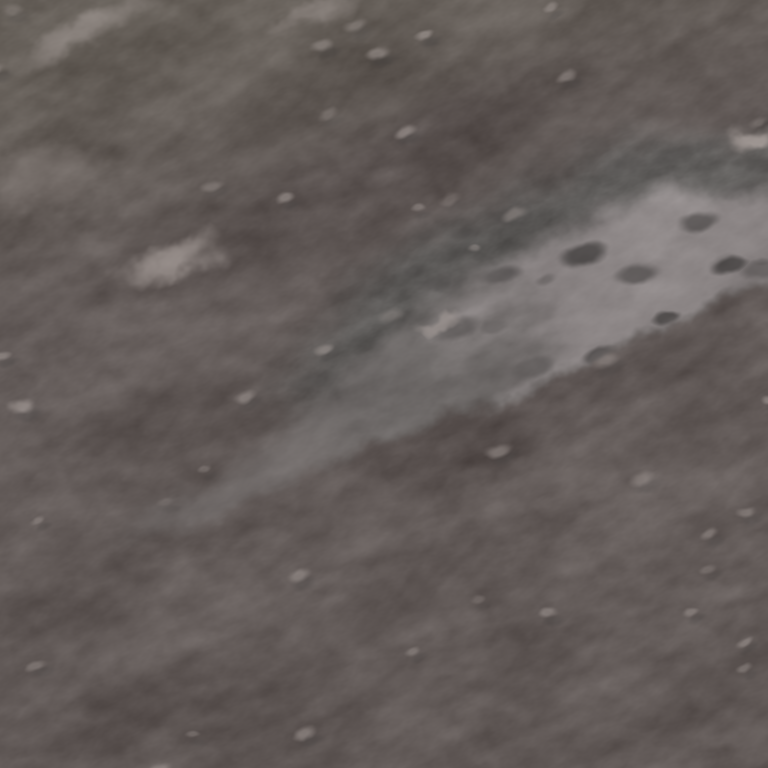
Give the GLSL for this texture, as a Shadertoy shader.

```glsl
// Weathered brown ground crossed by a pale, pitted streak that widens to the right.
// Gradient noise stretched along the slope gives the soil and its soft relief;
// noisy bands, ellipses and jittered cells add the streak, patches, pits and chips.

const float SLOPE = 0.42;
const vec2 STREAK_ORIGIN = vec2(0.80, 0.62);
const vec3 SOIL = vec3(0.386, 0.355, 0.346);
const vec3 DARK_SOIL = vec3(0.315, 0.283, 0.275);
const vec3 OLIVE_SOIL = vec3(0.385, 0.360, 0.335);
const vec3 GREY_SOIL = vec3(0.350, 0.345, 0.338);
const vec3 STREAK_MID = vec3(0.455, 0.435, 0.430);
const vec3 STREAK_PALE = vec3(0.555, 0.530, 0.530);
const vec3 PIT = vec3(0.270, 0.258, 0.255);
const vec3 CHIP = vec3(0.640, 0.605, 0.590);

vec2 hash2(vec2 p) {
    vec3 h = fract(p.xyx * vec3(0.1031, 0.1030, 0.0973));
    h += dot(h, h.yzx + 33.33);
    return fract((h.xx + h.yz) * h.zy);
}

vec2 rotate(vec2 p, float angle) {
    float c = cos(angle), s = sin(angle);
    return vec2(c * p.x + s * p.y, c * p.y - s * p.x);
}

float cornerRamp(vec2 cell, vec2 corner, vec2 f) {
    float angle = 6.2832 * hash2(cell + corner).x;
    return dot(vec2(cos(angle), sin(angle)), f - corner);
}

float gradientNoise(vec2 p) {
    vec2 cell = floor(p), f = fract(p);
    vec2 u = f * f * f * (f * (f * 6.0 - 15.0) + 10.0);
    float low = mix(cornerRamp(cell, vec2(0, 0), f), cornerRamp(cell, vec2(1, 0), f), u.x);
    float high = mix(cornerRamp(cell, vec2(0, 1), f), cornerRamp(cell, vec2(1, 1), f), u.x);
    return mix(low, high, u.y);
}

float fbm(vec2 p, int octaves) {
    float sum = 0.0, amplitude = 0.6;
    for (int i = 0; i < octaves; i++) {
        sum += amplitude * gradientNoise(p);
        p = rotate(p, 0.35) * 2.03 + 17.3;
        amplitude *= 0.52;
    }
    return sum;
}

// Soft ellipse: 1 at the centre, 0 at the rim.
float patchMask(vec2 p, vec2 centre, vec2 radii, float angle) {
    return 1.0 - smoothstep(0.2, 1.0, length(rotate(p - centre, angle) / radii));
}

// Jittered ellipses, one per cell; radii are in cell units.
float scatter(vec2 p, float density, vec2 radii, float softness) {
    vec2 home = floor(p);
    float cover = 0.0;
    for (int y = -1; y <= 1; y++)
    for (int x = -1; x <= 1; x++) {
        vec2 cell = home + vec2(x, y);
        vec2 place = hash2(cell + 41.0), kind = hash2(cell + 113.0);
        vec2 offset = p - cell - 0.2 - 0.6 * place;
        float reach = length(offset / (radii * mix(0.6, 1.15, kind.y)));
        float spot = 1.0 - smoothstep(1.0 - softness, 1.0 + softness, reach);
        cover = max(cover, spot * step(kind.x, density) * mix(0.5, 1.0, place.x));
    }
    return cover;
}

// Light minus shade of a noise surface lit from above.
float relief(vec2 p, vec2 lightStep) {
    return fbm(p, 4) - fbm(p + lightStep, 4);
}

void mainImage(out vec4 fragColor, in vec2 fragCoord) {
    vec2 p = fragCoord / iResolution.xy;
    vec2 warp = vec2(fbm(p * 13.0, 4), fbm(p * 13.0 + 50.0, 4));
    vec2 wp = p + 0.045 * warp;
    vec2 flow = rotate(p - STREAK_ORIGIN, SLOPE);
    vec2 wflow = flow + vec2(0.06, 0.035) * warp;
    float broad = fbm(flow * vec2(4.0, 9.0) + 8.0, 4);
    float fine = fbm(flow * vec2(22.0, 38.0) + 3.0, 4);

    // Soil: olive upper left, darker diagonals, fine relief
    vec3 color = mix(SOIL, OLIVE_SOIL, smoothstep(0.55, 0.95, p.y - 0.25 * p.x));
    float shadow = 0.75 * patchMask(wp, vec2(0.52, 0.79), vec2(0.40, 0.085), 0.44);
    shadow = max(shadow, 0.75 * patchMask(wp, vec2(0.64, 0.44), vec2(0.34, 0.075), 0.38));
    shadow = max(shadow, 0.55 * patchMask(wp, vec2(0.17, 0.07), vec2(0.17, 0.06), 0.45));
    color = mix(color, DARK_SOIL, shadow);
    color += 0.12 * broad + 0.05 * fine;

    // Pale streak with a grey, rough margin above it
    float bottom = mix(-0.055, -0.072, smoothstep(-0.4, -0.1, flow.x));
    float top = mix(-0.01, 0.10, smoothstep(-0.6, -0.15, flow.x))
              - 0.06 * smoothstep(0.10, 0.24, flow.x);
    float aboveBottom = smoothstep(bottom - 0.008, bottom + 0.014, wflow.y);
    float margin = aboveBottom * smoothstep(-0.52, -0.32, wflow.x)
                 * (1.0 - smoothstep(top + 0.03, top + 0.11, wflow.y));
    color = mix(color, GREY_SOIL + 0.14 * broad + 0.10 * fine, 0.85 * margin);
    float streak = aboveBottom * (1.0 - smoothstep(top - 0.025, top + 0.02, wflow.y))
                 * smoothstep(-0.76, -0.60, wflow.x);
    float paleness = smoothstep(-0.24, -0.08, wflow.x + 0.25 * broad);
    vec3 streakColor = mix(STREAK_MID, STREAK_PALE, paleness) + 0.11 * broad + 0.05 * fine;
    color = mix(color, streakColor, streak * mix(0.72, 0.96, paleness));

    // Pits in the streak and dark gaps in its margin
    vec2 pitSpace = rotate(p, 0.22) + 0.012 * warp;
    float pits = scatter(pitSpace * vec2(11.0, 15.0), 0.72, vec2(0.27, 0.17), 0.42);
    color = mix(color, PIT, 0.85 * pits * streak * paleness);
    float gaps = scatter(pitSpace * vec2(17.0, 26.0) + 7.0, 0.5, vec2(0.42, 0.25), 0.6);
    color = mix(color, PIT, 0.45 * gaps * margin * (1.0 - streak));

    // Pale patches of bare ground
    float bare = 0.75 * patchMask(wp, vec2(0.22, 0.66), vec2(0.085, 0.028), 0.30);
    bare = max(bare, 0.50 * patchMask(wp, vec2(0.11, 0.955), vec2(0.13, 0.025), 0.42));
    bare = max(bare, 0.45 * patchMask(wp, vec2(0.41, 0.98), vec2(0.08, 0.025), 0.45));
    bare = max(bare, 0.35 * patchMask(wp, vec2(0.05, 0.77), vec2(0.13, 0.05), 0.15));
    bare = max(bare, 0.85 * patchMask(wp, vec2(0.98, 0.82), vec2(0.045, 0.022), 0.30));
    bare = max(bare, 0.60 * patchMask(wp, vec2(0.57, 0.587), vec2(0.040, 0.012), 0.05));
    color = mix(color, CHIP, bare);

    // Sparse bright chips with small shadows, then overall relief
    vec2 chipSpace = (rotate(p, 0.3) + 0.012 * warp) * vec2(17.0, 21.0);
    float chips = scatter(chipSpace, 0.14, vec2(0.20, 0.13), 0.6);
    float chipShade = scatter(chipSpace + vec2(-0.08, 0.24), 0.14, vec2(0.24, 0.14), 0.6);
    color = mix(color, PIT, 0.35 * chipShade);
    color = mix(color, CHIP, 0.6 * chips * (1.0 - streak));
    color += 0.055 * relief(flow * vec2(16.0, 28.0), vec2(0.15, 0.4)) * (1.0 - 0.5 * streak);
    fragColor = vec4(clamp(color, 0.0, 1.0), 1.0);
}
```
